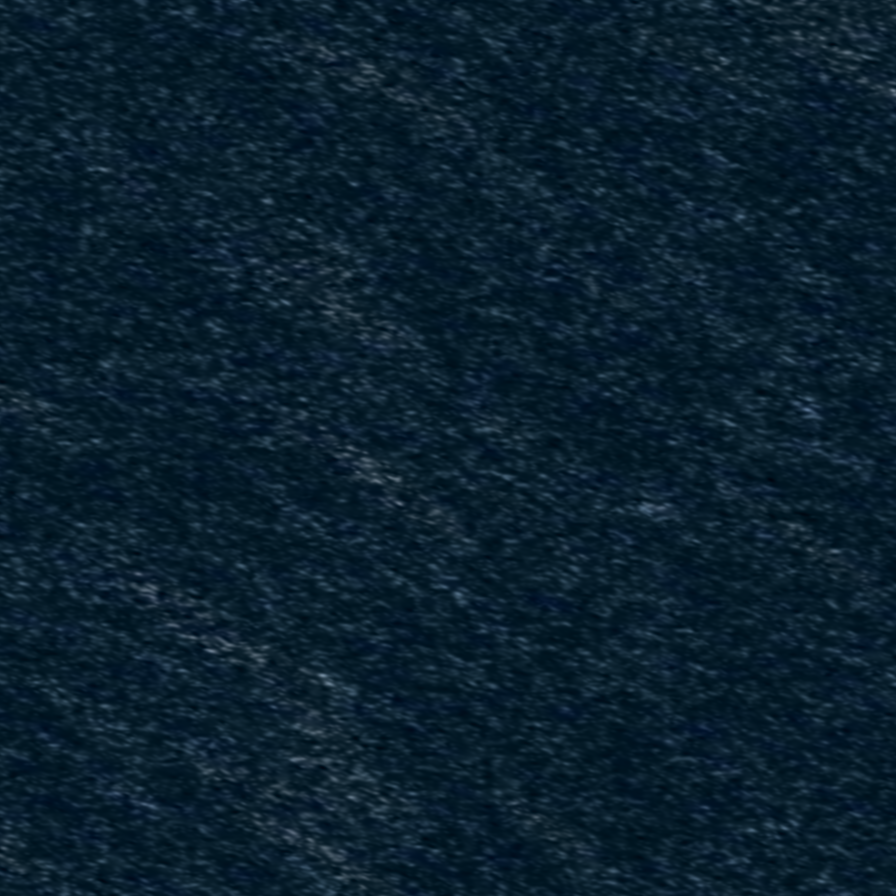
Give the GLSL for this texture, as a Shadertoy shader.

```glsl
// Dark open water: short pale ripples over deep navy, gathered in slanted drifts.
// Every layer is the same cellular noise, a sum of soft stretched flecks,
// evaluated at different sizes and slopes; steeper streaks group the ripples.

#define DEEP_WATER    vec3(-0.003, 0.079, 0.131)
#define RIPPLE_LIGHT  vec3(0.150, 0.162, 0.180)
#define BLUE_TINT     vec3(-0.006, -0.014, 0.020)
#define FOAM_TINT     vec3(0.035, 0.015, 0.000)
#define GRAIN_CELLS   vec2(135.0, 280.0)
#define FINE_CELLS    vec2(86.0, 212.0)
#define MID_CELLS     vec2(50.0, 125.0)
#define STREAK_CELLS  vec2(19.0, 64.0)
#define DRIFT_CELLS   vec2(5.0, 21.0)
#define RIPPLE_SLOPE  -0.21
#define DRIFT_SLOPE   -0.56
#define RIPPLE_GAIN   0.96

// Three random values per cell
vec3 hash3(vec2 cell, float seed) {
    vec3 h = fract(vec3(cell.xyx + seed * 17.3) * vec3(0.1031, 0.1030, 0.0973));
    h += dot(h, h.yxz + 33.33);
    return fract((h.xxy + h.yzz) * h.zyx);
}

vec2 rotate(vec2 p, float angle) {
    float c = cos(angle), s = sin(angle);
    return vec2(c * p.x + s * p.y, c * p.y - s * p.x);
}

// Soft flecks, one per cell, with mostly faint and a few bright ones
float flecks(vec2 p, vec2 cells, float slope, float seed) {
    vec2 q = rotate(p, slope) * cells;
    vec2 home = floor(q);
    float sum = 0.0;
    for (int y = -1; y <= 1; y++) {
        for (int x = -1; x <= 1; x++) {
            vec2 cell = home + vec2(x, y);
            vec3 rnd = hash3(cell, seed);
            vec2 d = q - cell - rnd.xy;
            d.y += d.x * (fract(rnd.z * 61.0) - 0.5) * 0.8;
            sum += rnd.z * rnd.z * rnd.z * exp(-4.0 * dot(d, d));
        }
    }
    return sum;
}

void mainImage(out vec4 fragColor, in vec2 fragCoord) {
    vec2 p = fragCoord / iResolution.y;

    // Drifts, wisps and streaks vary how strongly the ripples catch the light
    float drift = flecks(p, DRIFT_CELLS, DRIFT_SLOPE, 1.0);
    float wisp = flecks(p, DRIFT_CELLS * 2.1, DRIFT_SLOPE + 0.08, 2.0);
    float streak = flecks(p, STREAK_CELLS, DRIFT_SLOPE + 0.05, 3.0);
    float swell = 0.55 * drift + 0.55 * wisp + 0.70 * streak;
    float exposure = 0.57 + swell;

    // Three sizes of ripple, broken up by faint dark troughs
    float grain = flecks(p, GRAIN_CELLS, RIPPLE_SLOPE + 0.05, 4.0);
    float fine = flecks(p, FINE_CELLS, RIPPLE_SLOPE, 5.0);
    float mid = flecks(p, MID_CELLS, RIPPLE_SLOPE - 0.10, 6.0);
    float trough = flecks(p, FINE_CELLS, RIPPLE_SLOPE, 7.0);
    float ripples = 1.00 * fine + 0.50 * grain + 0.30 * mid - 0.28 * trough;
    float light = RIPPLE_GAIN * exposure * ripples + 0.12 * (swell - 0.36);

    // Hue wanders between teal and blue, and crowded drifts turn grey
    float blue = flecks(p, MID_CELLS * 0.5, RIPPLE_SLOPE, 8.0) - 0.2;
    float foam = smoothstep(0.45, 1.0, drift + 0.5 * wisp) * max(light, 0.0);

    vec3 color = DEEP_WATER + RIPPLE_LIGHT * light;
    color += BLUE_TINT * blue + FOAM_TINT * foam;
    fragColor = vec4(clamp(color, 0.0, 1.0), 1.0);
}
```
